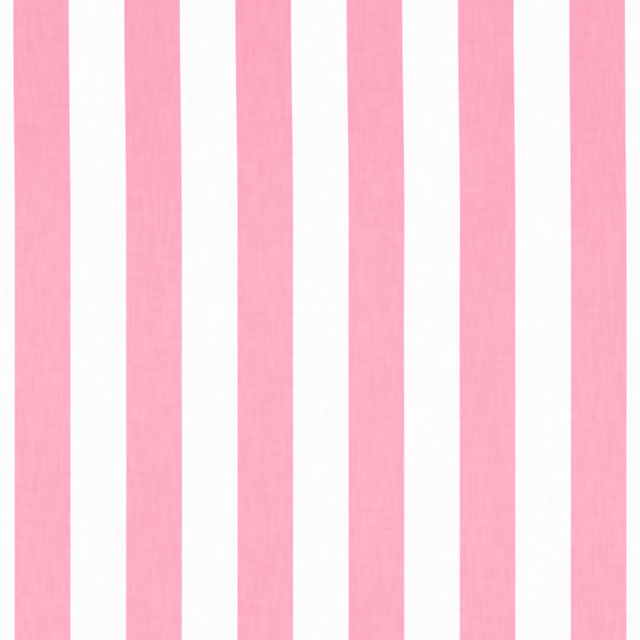
A WebGL 1 fragment shader for this pattern:

```glsl
precision highp float;
// Woven cotton with upright pink and white stripes of equal width.
// Stripes are a repeated distance function, bent slightly near the top;
// stretched value noise adds the fine threads and a soft unevenness of dye.

#define PERIOD 0.1738
#define STRIPE_WIDTH 0.0868
#define FIRST_CENTRE 0.0667
#define TOP_LEAN 0.0030
#define EDGE_SOFTNESS 0.0016
#define THREADS 230.0
#define WEAVE_PINK 0.050
#define WEAVE_WHITE 0.016
#define PINK_DEEP vec3(0.990, 0.658, 0.748)
#define PINK_LIGHT vec3(0.992, 0.692, 0.772)
#define WHITE vec3(0.986, 0.988, 0.987)

uniform vec2 u_resolution;

float hash(vec2 p) {
  vec3 q = fract(vec3(p.xyx) * 0.1031);
  q += dot(q, q.yzx + 33.33);
  return fract((q.x + q.y) * q.z);
}

float valueNoise(vec2 p) {
  vec2 cell = floor(p);
  vec2 f = fract(p);
  f = f * f * (3.0 - 2.0 * f);
  float low = mix(hash(cell), hash(cell + vec2(1.0, 0.0)), f.x);
  float high = mix(hash(cell + vec2(0.0, 1.0)), hash(cell + vec2(1.0, 1.0)), f.x);
  return mix(low, high, f.y);
}

// Long upright threads crossed by shorter level ones, centred on zero.
float weave(vec2 uv) {
  float upright = valueNoise(uv * vec2(THREADS, THREADS * 0.16)) - 0.5;
  float level = valueNoise(uv * vec2(THREADS * 0.2, THREADS) + 71.0) - 0.5;
  float grain = valueNoise(uv * THREADS + 19.0) - 0.5;
  return 0.55 * upright + 0.4 * level + 0.3 * grain;
}

// Sideways drift: a lean near the top and a faint waver between stripes.
float drift(vec2 uv) {
  float lean = TOP_LEAN * smoothstep(0.62, 1.0, uv.y);
  float waver = 0.0012 * (valueNoise(uv * vec2(3.0, 4.0) + 5.0) - 0.5);
  return lean + waver;
}

// Signed distance to the nearest stripe edge, negative inside the pink.
float stripeDistance(vec2 uv) {
  float x = uv.x + drift(uv) - FIRST_CENTRE;
  float offset = (fract(x / PERIOD + 0.5) - 0.5) * PERIOD;
  return abs(offset) - 0.5 * STRIPE_WIDTH;
}

void main() {
  vec2 uv = gl_FragCoord.xy / u_resolution;
  float softness = max(EDGE_SOFTNESS, 0.75 / u_resolution.x);
  float threads = weave(uv);

  // Dye is deeper towards the top, with broad patches.
  float patches = valueNoise(uv * vec2(7.0, 5.0) + 40.0) - 0.5;
  float lightness = 0.85 - 0.75 * smoothstep(0.5, 1.0, uv.y) + 0.4 * patches;
  vec3 pink = mix(PINK_DEEP, PINK_LIGHT, clamp(lightness, 0.0, 1.0));
  pink += threads * WEAVE_PINK * vec3(0.25, 1.0, 0.8);
  vec3 white = WHITE + threads * WEAVE_WHITE;

  float coverage = 1.0 - smoothstep(-softness, softness, stripeDistance(uv));
  gl_FragColor = vec4(clamp(mix(white, pink, coverage), 0.0, 1.0), 1.0);
}
```
